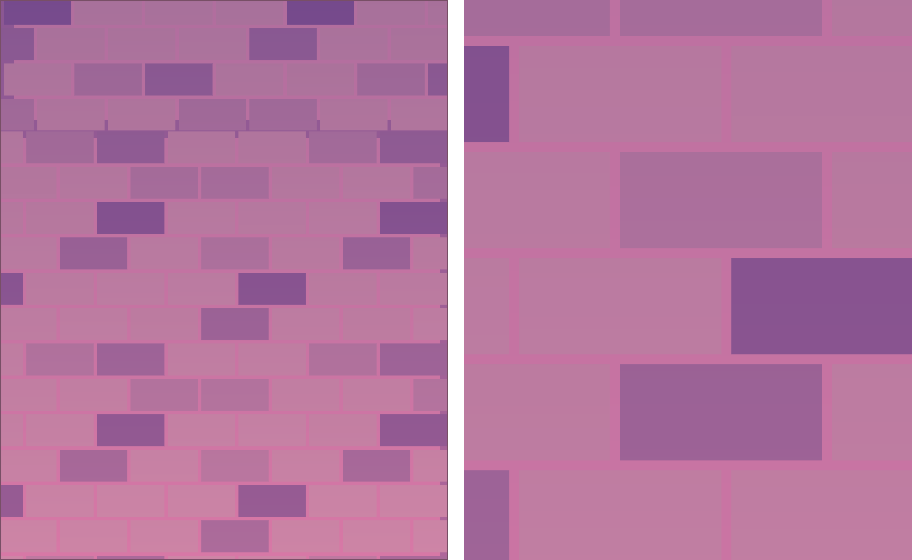
Left, the full canvas; right, a detail of the centre.
Write a Shadertoy shader that draws this pattern.

```glsl
// Purple brick wall in running bond: a block of 4 by 6 bricks with tinted bricks repeats
// over the canvas, and its upper band is offset from the lower one along a seam.
// A vertical gradient lights the wall; joints darken near the seam and outer panel edges.

// Tint strength of each brick in the block, four bricks per course
const float TINTS[24] = float[24](
    0.30, 0.68, 0.0, 0.0,
    0.0, 0.30, 0.30, 0.0,
    0.0, 1.0, 0.0, 0.0,
    0.62, 0.0, 0.27, 0.0,
    0.0, 0.0, 0.0, 1.0,
    0.0, 0.0, 0.65, 0.0);

float brickTint(vec2 cell) {
    vec2 c = mod(cell, vec2(4.0, 6.0));
    return TINTS[int(c.y) * 4 + int(c.x)];
}

// Signed distance to an axis-aligned box with one corner at the origin
float boxDistance(vec2 p, vec2 size) {
    vec2 d = abs(p - 0.5 * size) - 0.5 * size;
    return max(d.x, d.y);
}

float hash(vec2 p) {
    return fract(sin(dot(p, vec2(127.1, 311.7))) * 43758.5453);
}

void mainImage(out vec4 fragColor, in vec2 fragCoord) {
    // One unit is the height of a course; y runs down from the top
    float courses = 15.835;
    float pixel = courses / iResolution.y;
    vec2 size = iResolution.xy * pixel;
    vec2 p = vec2(fragCoord.x, iResolution.y - fragCoord.y) * pixel;
    float height = p.y / size.y;

    // Two bands of the same wall, offset from each other
    float seam = 3.70;
    bool upper = p.y < seam;
    vec2 wall = p - (upper ? vec2(2.103, 1.794) : vec2(0.742, 3.711));

    // Running bond: every other course is shifted by about half a brick
    float course = floor(wall.y);
    wall.x -= 0.948 * mod(course, 2.0);
    vec2 cell = vec2(floor(wall.x / 2.0), course);
    vec2 local = wall - cell * vec2(2.0, 1.0);
    float brick = 1.0 - smoothstep(-0.5 * pixel, 0.5 * pixel,
                                   boxDistance(local, vec2(1.907, 0.907)));

    // Colours brighten towards the bottom
    vec3 pale = mix(vec3(0.655, 0.440, 0.605), vec3(0.805, 0.520, 0.650), height);
    vec3 dark = mix(vec3(0.460, 0.290, 0.550), vec3(0.605, 0.365, 0.580), height);
    vec3 mortar = mix(vec3(0.690, 0.430, 0.620), vec3(0.845, 0.470, 0.650), height);

    // Brick face with a slight tone change
    vec3 face = mix(pale, dark, brickTint(cell));
    face += 0.006 * (hash(cell) - 0.5);

    // Joints darken close to the panel edges
    float edge = upper ? max(step(p.x, 0.41), step(seam - 0.32, p.y))
                       : max(step(size.x - 0.23, p.x), step(p.y, seam + 0.20));
    vec3 shade = mix(mortar, dark, 0.65);
    vec3 colour = mix(mix(mortar, shade, edge), face, brick);

    // Seam line
    float line = smoothstep(0.5 * pixel, -0.5 * pixel, abs(p.y - seam) - 0.013);
    colour = mix(colour, shade, line);

    // Thin dark frame
    vec2 border = min(p, size - p);
    float frame = smoothstep(0.5 * pixel, -0.5 * pixel, min(border.x, border.y) - 0.031);
    colour = mix(colour, vec3(0.47, 0.31, 0.40), frame);

    fragColor = vec4(colour, 1.0);
}
```
